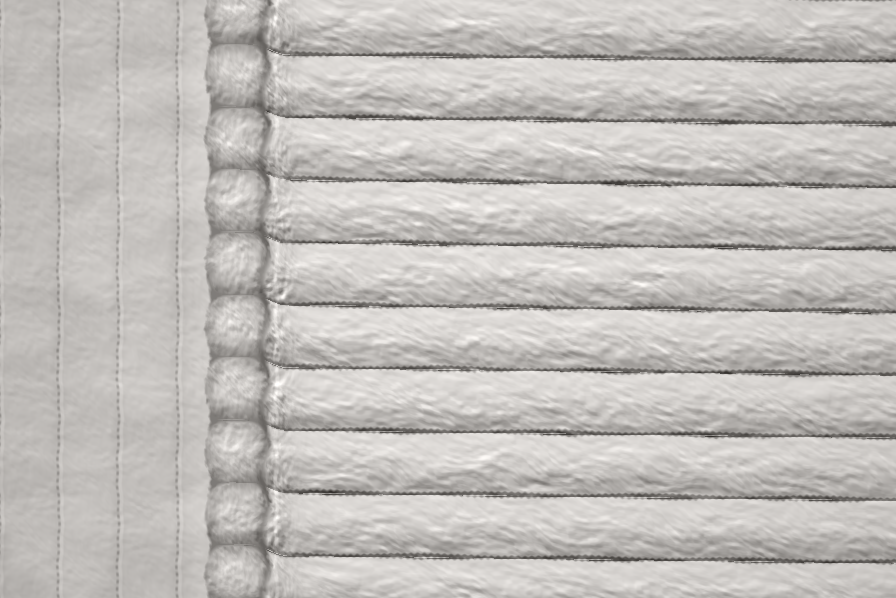
Write a Shadertoy shader that draws this texture.

```glsl
// Ribbed plush fabric: horizontal ribs, a column of rounded tufts and a stitched flat panel.

vec2 hash2(vec2 cell) {
    vec3 q = fract(cell.xyx * vec3(0.1031, 0.1030, 0.0973));
    q += dot(q, q.yzx + 33.33);
    return fract((q.xx + q.yz) * q.zy);
}

// Smooth cellular noise: each cell's random height, blended by distance.
float cellular(vec2 p) {
    vec2 base = floor(p), f = p - base;
    float sum = 0.0, weight = 0.0;
    for (int j = -1; j <= 1; j++)
    for (int i = -1; i <= 1; i++) {
        vec2 cell = vec2(i, j);
        vec2 h = hash2(base + cell);
        vec2 d = cell + 0.15 + 0.7 * h - f;
        float w = exp(-5.0 * dot(d, d));
        sum += w * fract(h.x * 7.3 + h.y * 3.7);
        weight += w;
    }
    return sum / weight;
}

// Fur height: three octaves of cells, stretched by the pile direction.
float furHeight(vec2 p, vec2 stretch) {
    p.y += 0.005 * sin(p.x * 31.0 + 4.0 * sin(p.y * 17.0)) + 0.2 * p.x;
    p.x += 0.008 * sin(p.y * 47.0 + p.x * 13.0);
    return 0.45 * cellular(p * stretch)
         + 0.33 * cellular(p * stretch * 2.1 + 17.0)
         + 0.22 * cellular(p * stretch * 3.9 + 41.0);
}

// Fur lit from above and slightly from the left.
float furLight(vec2 p, vec2 stretch) {
    return furHeight(p, stretch) - furHeight(p + vec2(-0.003, 0.007), stretch);
}

// Flat panel with faint mottling and vertical lines of stitches.
float panelTone(vec2 p) {
    float tone = 0.79 + 0.11 * furLight(p, vec2(32.0, 38.0));
    tone += 0.07 * (cellular(p * vec2(11.0, 17.0)) - 0.5);
    tone += 0.008 * sin(p.y * 60.0);
    float wobble = 0.0012 * sin(p.y * 37.0) + 0.0008 * sin(p.y * 141.0);
    float line = (fract((p.x - 0.048) / 0.0995) - 0.5) * 0.0995 + wobble;
    float dash = 0.55 + 0.45 * sin(p.y * 520.0);
    tone -= 0.15 * dash * smoothstep(0.0038, 0.0005, abs(line));
    tone += 0.05 * smoothstep(0.005, 0.001, abs(line - 0.005));
    tone -= 0.025 * smoothstep(0.018, 0.0, abs(line));
    return tone + 0.03 * smoothstep(0.30, 0.34, p.x);
}

// Long rib; t runs from 0 at its top to 1 at the groove below.
float ribTone(vec2 p, float t, float fur) {
    float shade = smoothstep(0.25, 1.0, t);
    float ruffle = smoothstep(0.52, 0.46, p.x);
    float tone = 0.865 - 0.19 * shade;
    tone += fur * (0.16 + 0.30 * smoothstep(0.1, 0.75, t) + 0.22 * ruffle);
    tone -= 0.05 * ruffle;

    // Dark stitched groove, softer where the ruffle covers it.
    float away = (t - step(0.5, t)) * 0.1047 + 0.002;
    float bead = 0.0009 * sin(p.x * 560.0) + 0.004 * fur;
    float groove = smoothstep(0.0055, 0.001, abs(away + bead));
    return tone - groove * mix(0.30, 0.15, ruffle);
}

// Rounded tuft; returns tone and coverage.
vec2 tuftTone(vec2 p, float t, float fur) {
    vec2 q = vec2((p.x - 0.398) / 0.053, t * 2.0 - 1.0);
    vec2 a = abs(q);
    float r = pow(a.x * a.x * a.x + a.y * a.y * a.y, 0.3333) + 0.12 * fur;
    float tone = 0.83 - 0.15 * smoothstep(0.45, 1.0, r) - 0.12 * smoothstep(0.4, 1.0, t);
    tone -= 0.05 * smoothstep(-0.2, 0.9, q.x);
    return vec2(tone + 0.34 * fur, smoothstep(1.07, 0.94, r));
}

void mainImage(out vec4 fragColor, in vec2 fragCoord) {
    vec2 p = fragCoord / iResolution.y;
    float depth = 1.0 - p.y;

    // Rows tilt slightly and step up towards the tufts.
    float bend = 0.017 * smoothstep(0.48, 0.42, p.x);
    float row = (depth - 0.092 - 0.0125 * (p.x - 0.478) + bend) / 0.1047;
    row += 0.015 * sin(p.x * 23.0 + floor(row) * 2.4);
    float t = fract(row);

    // The pile is combed sideways on ribs and stands up near the tufts.
    float ribFur = furLight(p, vec2(22.0, 50.0));
    float tuftFur = furLight(p, vec2(55.0, 44.0));
    float fur = mix(tuftFur, ribFur, smoothstep(0.46, 0.53, p.x));

    // Tufts over a dark gap, then ribs beyond the seam.
    vec2 tuft = tuftTone(p, t, tuftFur);
    float tone = mix(0.50, tuft.x, tuft.y);
    float seam = 0.445 + 0.006 * sin(row * 6.2832) + 0.012 * tuftFur;
    tone = mix(tone, ribTone(p, t, fur), smoothstep(seam - 0.004, seam + 0.006, p.x));
    tone -= 0.09 * smoothstep(0.012, 0.0, abs(p.x - seam + 0.004));
    float thread = abs(p.x - 0.462 - 0.002 * sin(p.y * 90.0));
    tone += 0.07 * smoothstep(0.005, 0.001, thread);

    // Panel edge with a little fuzz.
    float edge = 0.348 + 0.004 * sin(row * 6.2832 + 1.5) + 0.008 * tuftFur;
    tone = mix(panelTone(p), tone, smoothstep(edge - 0.004, edge + 0.003, p.x));

    // Gentle falloff to the corners and a warm neutral tint.
    vec2 c = (p - vec2(0.72, 0.54)) / vec2(0.75, 0.5);
    tone *= 1.015 - 0.065 * c.x * c.x - 0.035 * c.y * c.y;
    vec3 colour = vec3(tone) - vec3(0.0, 0.013, 0.026);
    fragColor = vec4(clamp(colour, 0.0, 1.0), 1.0);
}
```
